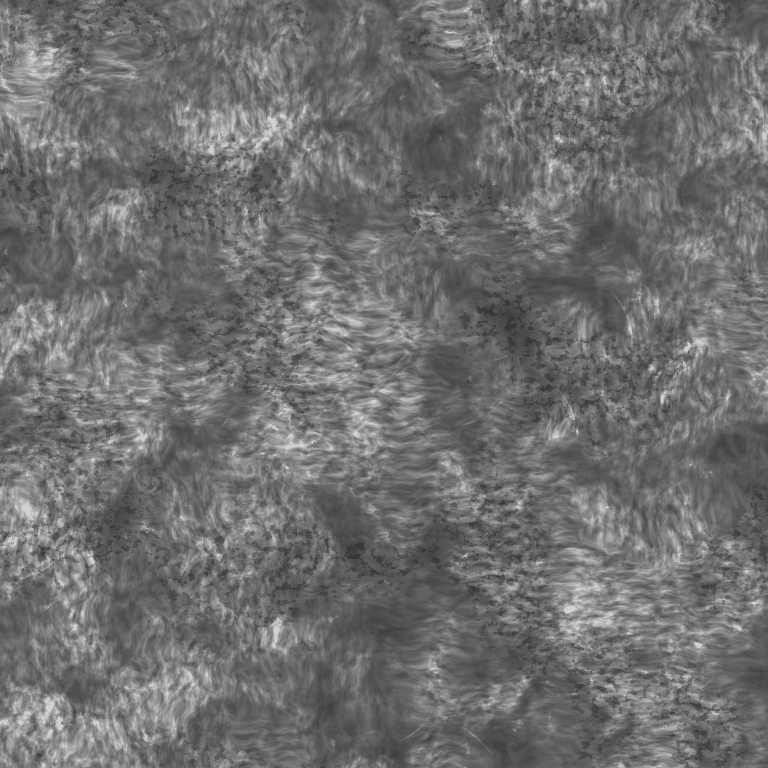
Give the GLSL for this texture, as a three.js fragment shader.

```glsl
varying vec2 vUv;

vec2 hash2(vec2 p) {
  vec3 h = fract(p.xyx * vec3(0.1031, 0.1030, 0.0973));
  h += dot(h, h.yzx + 33.33);
  return fract((h.xx + h.yz) * h.zy);
}

float cornerSlope(vec2 cell, vec2 offset) {
  float angle = 6.2832 * hash2(cell).x;
  return dot(vec2(cos(angle), sin(angle)), offset);
}

float gradientNoise(vec2 p) {
  vec2 i = floor(p), f = p - i;
  vec2 u = f * f * f * (f * (f * 6.0 - 15.0) + 10.0);
  vec2 e = vec2(1.0, 0.0);
  return mix(mix(cornerSlope(i, f), cornerSlope(i + e, f - e), u.x),
             mix(cornerSlope(i + e.yx, f - e.yx), cornerSlope(i + 1.0, f - 1.0), u.x), u.y);
}

float fbm(vec2 p) {
  float sum = 0.0, amplitude = 1.0;
  for (int i = 0; i < 3; i++) {
    sum += amplitude * gradientNoise(p);
    p = p * 2.03 + 17.3;
    amplitude *= 0.6;
  }
  return sum;
}

// Small ragged chips, one per cell, kept only where the cluster value is high
float flecks(vec2 p, float cluster) {
  vec2 q = p * 30.0;
  q += 0.35 * vec2(fbm(p * 75.0), fbm(p * 75.0 + 40.0));
  vec2 cell = floor(q);
  float cover = 0.0;
  for (int y = -1; y <= 1; y++) {
    for (int x = -1; x <= 1; x++) {
      vec2 id = cell + vec2(x, y);
      vec2 size = hash2(id + 71.0);
      float radius = 0.1 + 0.28 * size.x * size.x;
      float d = length(q - id - hash2(id));
      float chip = 1.0 - smoothstep(radius * 0.4, radius * 1.2, d);
      cover = max(cover, chip * step(size.y, cluster));
    }
  }
  return cover;
}

// Thin, bent and broken hairlines
float scratches(vec2 p) {
  float cover = 0.0;
  for (int i = 0; i < 18; i++) {
    vec2 id = vec2(float(i) * 3.0 + 5.0, 29.0);
    vec2 shape = hash2(id + 13.0);
    float angle = 2.4 * shape.x - 1.5;
    float c = cos(angle), s = sin(angle);
    vec2 q = mat2(c, -s, s, c) * (p - hash2(id));
    float halfLength = 0.015 + 0.035 * shape.y;
    float bend = q.y - (shape.x - 0.5) * 14.0 * q.x * q.x;
    float line = 1.0 - smoothstep(0.0003, 0.0019, abs(bend));
    cover = max(cover, line * (1.0 - smoothstep(halfLength * 0.6, halfLength, abs(q.x))));
  }
  return cover * smoothstep(-0.3, 0.25, fbm(p * 40.0 + 90.0));
}

void main() {
  vec2 p = vUv;
  vec2 warp = vec2(fbm(p * 9.0 + 3.0), fbm(p * 9.0 + 51.0));

  // Broad light and dark zones
  float zones = cos(7.3 * (p.x - 0.3 * p.y - 0.05));
  float clouds = fbm(p * vec2(3.3, 3.9) + 0.12 * warp + 7.0);
  float blotches = fbm(p * 15.0 + 0.5 * warp + 23.0);

  // Fine grain runs upright in some areas and level in others
  float upright = smoothstep(-0.12, 0.12, fbm(p * 3.0 + 61.0) + 0.25 * (p.y - p.x));
  float levelGrain = fbm(p * vec2(46.0, 105.0) + 1.2 * warp + 11.0);
  float uprightGrain = fbm(p * vec2(95.0, 58.0) + 1.2 * warp + 31.0);
  float grain = mix(levelGrain, uprightGrain, upright);
  float rough = smoothstep(-0.45, 0.3, clouds + 0.5 * blotches + 0.12 * zones);

  // Dark pits gather in worn patches
  float worn = smoothstep(-0.05, 0.3, fbm(p * 5.0 + 83.0));
  float pits = worn * smoothstep(0.1, 0.28, fbm(p * vec2(82.0, 100.0) + 47.0));

  float cluster = 0.06 + 0.5 * smoothstep(0.05, 0.45, fbm(p * 4.0 + 19.0));

  float tone = 0.09 * zones + 0.48 * clouds + 0.4 * blotches;
  tone += grain * mix(0.2, 0.58, rough);
  tone -= 0.28 * pits;
  tone += 0.27 * flecks(p, cluster) * (0.75 + grain);
  tone += 0.26 * scratches(p);

  float gray = 0.425 * exp(tone);
  gl_FragColor = vec4(vec3(clamp(gray, 0.22, 0.82)), 1.0);
}
```
